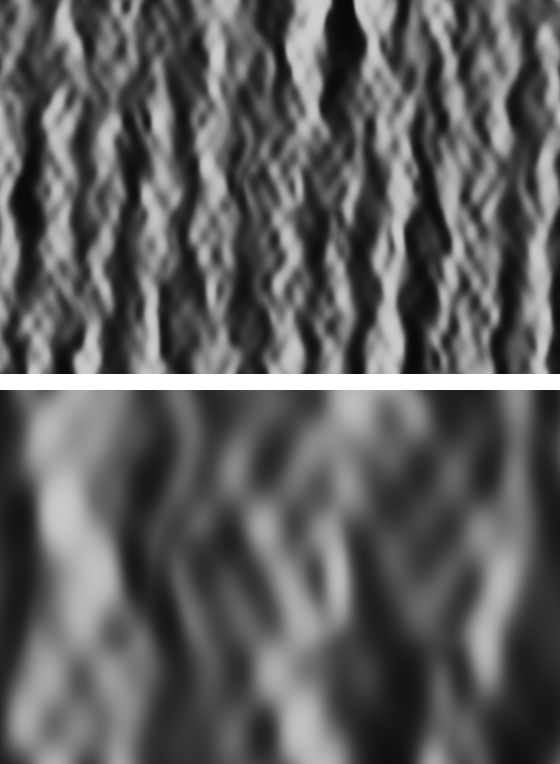
Top: the whole. Bottom: its middle third, enlarged.
A WebGL 2 fragment shader for this texture:

```glsl
#version 300 es
precision highp float;
// Soft grey tree bark: upright forking ridges, dark furrows and mottled plates.

uniform vec2 u_resolution;
out vec4 fragColor;

const float TAU = 6.28318;
const int WAVES = 28;

vec3 hash3(vec2 q) {
    vec3 k = vec3(dot(q, vec2(12.99, 78.23)), dot(q, vec2(39.35, 11.14)), dot(q, vec2(73.16, 52.24)));
    return fract(sin(k) * 4375.85);
}

// Layered sines with random phases; frequencies lie between lo and hi, variance is one.
float layeredSines(vec2 p, vec2 lo, vec2 hi, float seed) {
    float sum = 0.0;
    for (int i = 0; i < WAVES; i++) {
        vec3 r = hash3(vec2(float(i) + 1.0, seed));
        float band = (float(i) + r.x) / float(WAVES);
        vec2 freq = mix(lo, hi, vec2(band, r.y));
        sum += cos(TAU * (dot(freq, p) + r.z));
    }
    return sum * sqrt(2.0 / float(WAVES));
}

// Cellular noise with blended borders: each cell carries its own tone.
float softCells(vec2 p) {
    vec2 cell = floor(p);
    float tone = 0.0;
    float total = 0.0;
    for (int y = -2; y <= 2; y++) {
        for (int x = -2; x <= 2; x++) {
            vec2 id = cell + vec2(x, y);
            vec3 r = hash3(id + 17.0);
            vec2 d = id + r.xy - p;
            float weight = exp(-5.0 * dot(d, d));
            tone += weight * (r.z - 0.5);
            total += weight;
        }
    }
    return tone / total;
}

void main() {
    vec2 p = gl_FragCoord.xy / u_resolution.y;

    // Ragged sideways wander of the ridge edges
    vec2 bent = p;
    bent.x += 0.009 * layeredSines(p, vec2(1.0, -6.0), vec2(8.0, 6.0), 3.0);

    // Main ridges, narrower streaks along them, and small plates
    float ridge = layeredSines(bent, vec2(3.6, -1.1), vec2(7.8, 1.1), 7.0);
    float streak = layeredSines(bent, vec2(8.0, -4.0), vec2(17.0, 4.0), 11.0);
    float grain = layeredSines(p, vec2(8.0, -13.0), vec2(22.0, 13.0), 19.0);
    float plates = softCells(bent / vec2(0.045, 0.075));

    // Furrows stay smooth while the ridge tops are rough
    float rough = mix(0.5, 1.3, smoothstep(-1.2, 0.8, ridge));
    float height = ridge + 0.42 * streak + rough * (0.3 * grain + 0.9 * plates);

    // Even spread of tones, with a lift on the highest crests
    float level = 1.0 / (1.0 + exp(-1.48 * height));
    float grey = 0.03 + 0.64 * level + 0.14 * pow(level, 5.0);
    fragColor = vec4(vec3(grey), 1.0);
}
```
